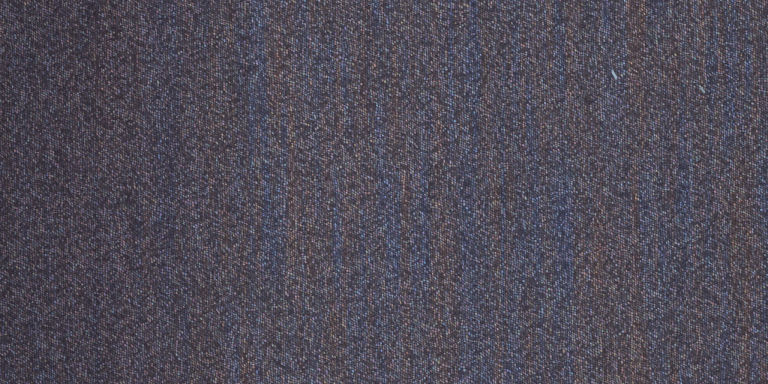
Give the GLSL for this texture, as a Shadertoy shader.

```glsl
// Dark denim: a fine, dense twill of softly lit yarn grains over a shadowed
// ground. Each grain has its own brightness and tint; narrow vertical streaks
// shift the cloth between blue and brown, and light falls off to the left.

const vec3 GROUND = vec3(0.222, 0.205, 0.242);
const vec3 COOL_SHIFT = vec3(-0.016, 0.004, 0.032);
const vec3 WARM_SHIFT = vec3(0.024, 0.003, -0.016);
const vec3 DIM_SHIFT = vec3(0.004, -0.006, 0.002);
const vec3 GRAIN_COLOR = vec3(0.98, 1.00, 1.06);
const vec3 GRAIN_WARMTH = vec3(0.34, -0.04, -0.36);  // brown minus blue grain
const vec3 LINT_COLOR = vec3(0.60, 0.70, 0.77);
const vec2 THREADS = vec2(164.0, 150.0);  // grains per canvas height
const float TWILL_STEP = 0.40;            // fall of the weave per thread
const float GRAIN_STRENGTH = 0.42;
const float GRAIN_CHROMA = 0.30;
const float FIBER_NOISE = 0.075;
const float STREAK_CONTRAST = 1.7;
const int SAMPLES = 3;                    // antialiasing grid per axis

float hash(vec2 p) {
    vec3 q = fract(vec3(p.xyx) * 0.1031);
    q += dot(q, q.yzx + 33.33);
    return fract((q.x + q.y) * q.z);
}

float noise(vec2 p) {
    vec2 i = floor(p);
    vec2 f = fract(p);
    f = f * f * (3.0 - 2.0 * f);
    float low = mix(hash(i), hash(i + vec2(1, 0)), f.x);
    float high = mix(hash(i + vec2(0, 1)), hash(i + vec2(1, 1)), f.x);
    return mix(low, high, f.y);
}

// Vertical bands of dyed yarn, from -1 (brown) to 1 (blue)
float streaks(vec2 p) {
    float broad = noise(vec2(p.x * 21.0, p.y * 0.8 + 7.0));
    float fine = noise(vec2(p.x * 58.0 + 31.0, p.y * 2.5));
    float thread = noise(vec2(p.x * 110.0 + 63.0, p.y * 6.0));
    float s = 0.18 * broad + 0.42 * fine + 0.40 * thread;
    return clamp((s - 0.49) * 2.0 * STREAK_CONTRAST, -1.0, 1.0);
}

// Light on the cloth: dim at the left, full past the middle
float lighting(vec2 p) {
    float light = mix(0.84, 1.06, smoothstep(0.0, 0.85, p.x));
    light -= 0.04 * smoothstep(1.4, 2.0, p.x);
    float column = noise(vec2(p.x * 60.0, p.y * 2.0 + 40.0)) - 0.5;
    return light + 0.10 * column;
}

vec3 denim(vec2 p) {
    // Staggered weave cells, bent a little so that the rows stay irregular
    vec2 weave = p * THREADS;
    weave.x += 1.1 * (noise(p * vec2(40.0, 22.0)) - 0.5);
    weave.y += floor(weave.x) * TWILL_STEP;
    weave.y += 1.5 * (noise(p * vec2(36.0, 44.0) + 90.0) - 0.5);
    vec2 cell = floor(weave);
    vec2 local = fract(weave) - 0.5;
    local += 0.25 * (vec2(hash(cell + 17.0), hash(cell + 29.0)) - 0.5);
    local.y += TWILL_STEP * local.x;
    float grain = 1.0 - smoothstep(0.10, 0.66, length(local * vec2(0.95, 0.88)));

    // Random brightness, spread evenly from shadowed to lit
    float level = hash(cell + 11.0);
    float lit = 0.06 + 0.75 * pow(level, 1.2) + 0.12 * smoothstep(0.94, 1.0, level);

    // Streak tint, muted in the dim purple part on the left
    float band = streaks(p);
    float dye = mix(0.35, 1.0, smoothstep(0.25, 0.75, p.x));
    vec3 tint = dye * (max(band, 0.0) * COOL_SHIFT + max(-band, 0.0) * WARM_SHIFT);
    tint += (1.0 - dye) * DIM_SHIFT;

    // Hue of the single grain: blue to brown, with a slight iridescence
    vec3 hue = vec3(hash(cell + 71.0), hash(cell + 137.0), hash(cell + 203.0)) - 0.5;
    hue -= dot(hue, vec3(0.333));
    float warmth = hash(cell + 251.0) - 0.5;
    vec3 yarn = GRAIN_COLOR + GRAIN_CHROMA * hue + GRAIN_WARMTH * warmth + 4.0 * tint;

    vec3 color = GROUND + tint + GRAIN_STRENGTH * lit * grain * yarn;
    color += FIBER_NOISE * (hash(floor(p * 256.0) + 5.0) - 0.5);
    return color * lighting(p);
}

// Two small flecks of lint on the right
float lint(vec2 p) {
    float cover = 0.0;
    for (int i = 0; i < 2; i++) {
        float k = float(i);
        vec2 d = p - vec2(1.60 + 0.23 * k, 0.805 - 0.04 * k);
        d.x += 0.004 * sin(d.y * 160.0);
        float fleck = length(d / vec2(0.005, 0.016 - 0.006 * k));
        cover = max(cover, (1.0 - 0.3 * k) * (1.0 - smoothstep(0.5, 1.1, fleck)));
    }
    return cover;
}

void mainImage(out vec4 fragColor, in vec2 fragCoord) {
    vec3 color = vec3(0.0);
    for (int j = 0; j < SAMPLES; j++) {
        for (int i = 0; i < SAMPLES; i++) {
            vec2 offset = (vec2(i, j) + 0.5) / float(SAMPLES) - 0.5;
            vec2 p = (fragCoord + offset) / iResolution.y;
            color += mix(denim(p), LINT_COLOR, lint(p));
        }
    }
    fragColor = vec4(color / float(SAMPLES * SAMPLES), 1.0);
}
```
